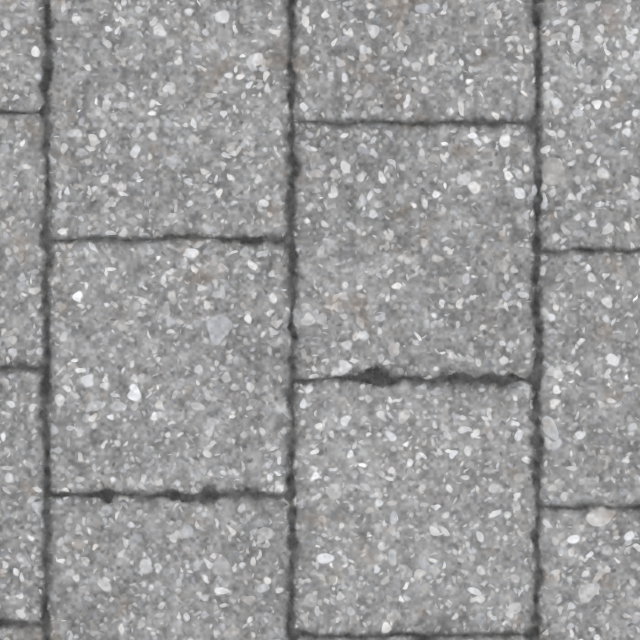
Write a Shadertoy shader that draws this texture.

```glsl
// Worn concrete paving: staggered columns of nearly square slabs with dark,
// crumbling joints. Each slab is gritty cement filled with layers of scattered,
// randomly turned pebbles; joints are distances to a noise-warped grid.

const vec2 SLAB = vec2(0.383, 0.400);        // slab pitch in canvas units
const vec2 ORIGIN = vec2(0.073, 0.025);      // first joints
const float STAGGER = 0.210;                 // row shift of every other column
const float DRIFT = -0.009;                  // small row shift per column
const vec2 JOINT_HALF = vec2(0.0050, 0.0031);
const float JOINT_WOBBLE = 0.011;
const float CHIP_DEPTH = 0.020;
const vec2 EDGE_SOFT = vec2(0.0028, 0.0062); // crisp and worn joint edges
const float PEBBLE_SOFT = 0.0026;
const vec3 CEMENT = vec3(0.590, 0.590, 0.590);
const vec3 JOINT = vec3(0.315, 0.318, 0.315);
const vec3 STAIN = vec3(0.56, 0.49, 0.43);
const vec3 COOL = vec3(-0.010, 0.000, 0.020);
const vec3 WARM = vec3(0.011, 0.000, -0.010);

float hash(vec2 p) {
    return fract(sin(dot(p, vec2(127.1, 311.7))) * 43758.5);
}

float noise(vec2 p) {
    vec2 i = floor(p), f = fract(p);
    f = f * f * (3.0 - 2.0 * f);
    return mix(mix(hash(i), hash(i + vec2(1, 0)), f.x),
               mix(hash(i + vec2(0, 1)), hash(i + vec2(1, 1)), f.x), f.y);
}

float fbm(vec2 p) {
    float sum = 0.0, amp = 0.5;
    for (int i = 0; i < 4; i++) {
        sum += amp * noise(p);
        p = mat2(1.6, 1.2, -1.2, 1.6) * p + 17.3;
        amp *= 0.5;
    }
    return sum / 0.9375;
}

// Lays one size of pebble over a colour; tones gives its darkest and lightest.
vec3 addPebbles(vec3 base, vec2 p, float cells, float density, vec2 tones) {
    vec2 g = p * cells;
    vec2 id = floor(g);
    g += 0.4 * (vec2(noise(g * 1.7), noise(g * 1.7 + 41.0)) - 0.5);
    float soft = PEBBLE_SOFT * cells;
    for (int j = -1; j <= 1; j++)
    for (int i = -1; i <= 1; i++) {
        vec2 cell = id + vec2(i, j);
        vec2 key = cell + cells;
        if (hash(key) > density) continue;
        vec2 centre = cell + 0.15 + 0.7 * vec2(hash(key + 3.1), hash(key + 7.7));
        float angle = 6.2832 * hash(key + 13.3);
        float c = cos(angle), s = sin(angle);
        vec2 d = mat2(c, -s, s, c) * (g - centre);
        d.y *= mix(1.0, 2.0, hash(key + 19.9));
        float radius = mix(0.24, 0.52, hash(key + 23.5));
        float cover = 1.0 - smoothstep(-soft, soft, length(d) - radius);
        cover *= mix(0.65, 1.0, hash(key + 37.3));
        vec3 colour = vec3(mix(tones.x, tones.y, hash(key + 29.1)));
        colour += mix(WARM, COOL, hash(key + 31.7));
        base = mix(base, colour, cover);
    }
    return base;
}

// Distance past the joint edge (negative inside); also yields the slab index.
float jointDistance(vec2 p, out vec2 slab) {
    vec2 q = p + JOINT_WOBBLE * (vec2(fbm(p * 30.0), fbm(p * 30.0 + 53.0)) - 0.5);
    q -= ORIGIN;
    slab.x = floor(q.x / SLAB.x);
    float column = slab.x + 1.0;
    q.y -= STAGGER * mod(column, 2.0) + DRIFT * column;
    slab.y = floor(q.y / SLAB.y);
    vec2 f = q - slab * SLAB;
    vec2 d = min(f, SLAB - f);
    float ragged = 2.6 * fbm(p * 60.0) - 0.25;
    // Crumbled stretches, mostly along the horizontal joints
    float chip = smoothstep(0.52, 0.85, fbm(p * 9.0 + 5.0));
    chip *= smoothstep(0.25, 0.75, fbm(p * 55.0 + 8.0));
    vec2 edge = d - JOINT_HALF * ragged - CHIP_DEPTH * chip * vec2(0.3, 1.0);
    // Slightly broken corners
    float corner = (d.x + d.y) * 0.707 - 0.022 * fbm(p * 24.0);
    return min(min(edge.x, edge.y), corner);
}

void mainImage(out vec4 fragColor, in vec2 fragCoord) {
    vec2 p = fragCoord / iResolution.xy;
    vec2 slab;
    float gap = jointDistance(p, slab);

    // Mottled cement, then pebbles from fine to coarse
    vec3 stone = CEMENT + 0.26 * (fbm(p * 62.0) - 0.5);
    stone = addPebbles(stone, p, 105.0, 0.62, vec2(0.47, 0.84));
    stone = addPebbles(stone, p, 70.0, 0.42, vec2(0.56, 0.96));
    stone = addPebbles(stone, p, 45.0, 0.16, vec2(0.64, 0.97));
    stone = addPebbles(stone, p, 19.0, 0.022, vec2(0.68, 0.80));
    stone += 0.13 * (noise(p * 175.0) - 0.5);

    // Weathering, faint rusty stains and variation between slabs
    stone += 0.10 * (fbm(p * 7.0) - 0.5) + 0.02 * (hash(slab + 9.0) - 0.5);
    float rust = smoothstep(0.66, 0.85, fbm(p * 21.0 + 71.0));
    stone = mix(stone, STAIN, 0.3 * rust);

    // Grimy slab edges and dark joint filling
    stone *= mix(0.87, 1.0, smoothstep(0.0, 0.012, gap));
    vec3 filling = JOINT + 0.30 * (fbm(p * 80.0) - 0.5);
    float soft = mix(EDGE_SOFT.x, EDGE_SOFT.y, noise(p * 26.0 + 31.0));
    float solid = smoothstep(-soft, soft, gap);
    fragColor = vec4(clamp(mix(filling, stone, solid), 0.0, 1.0), 1.0);
}
```
